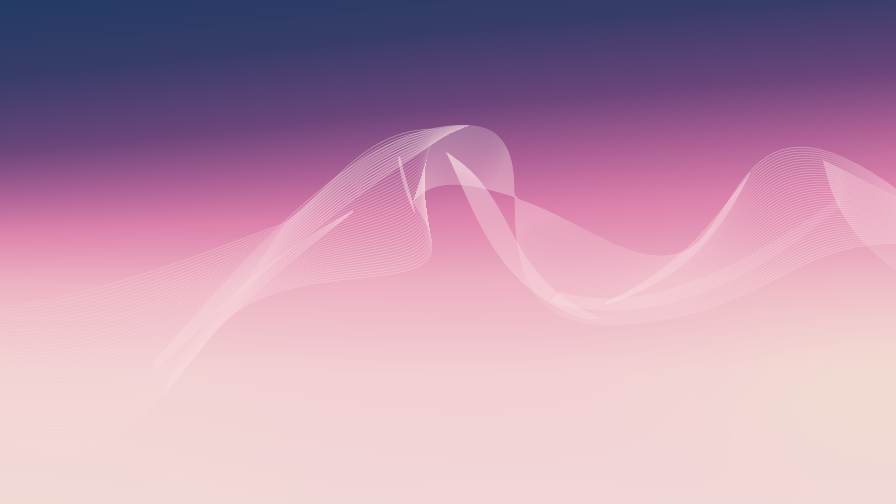
Reproduce this background procedurally as a Shadertoy shader.

```glsl
// Sheer ribbons of fine pale lines folding across a navy to rose dusk gradient.

float cross2(vec2 a, vec2 b) { return a.x * b.y - a.y * b.x; }

float ramp(float lo, float hi, float v) { return clamp((v - lo) / (hi - lo), 0.0, 1.0); }

// Dusk sky: colour bands by depth below the top, tilted toward the right
vec3 sky(vec2 uv) {
    float depth = 1.0 - uv.y;
    float side = uv.x - 0.5;
    float tilt = side * (side < 0.0 ? 0.19 : 0.14);
    float d = depth + tilt * (1.0 - smoothstep(0.25, 0.65, depth));
    vec3 c = mix(vec3(0.13, 0.23, 0.39), vec3(0.22, 0.235, 0.415), ramp(-0.1, 0.06, d));
    c = mix(c, vec3(0.42, 0.27, 0.48), ramp(0.06, 0.21, d));
    c = mix(c, vec3(0.67, 0.37, 0.58), ramp(0.21, 0.32, d));
    c = mix(c, vec3(0.86, 0.50, 0.67), ramp(0.32, 0.42, d));
    c = mix(c, vec3(0.93, 0.69, 0.76), ramp(0.42, 0.56, d));
    c = mix(c, vec3(0.95, 0.81, 0.83), ramp(0.56, 0.74, d));
    c = mix(c, vec3(0.95, 0.84, 0.85), ramp(0.74, 1.0, d));
    // Cream warmth in the lower corners
    float cream = exp(-dot((uv - vec2(1.0, 0.22)) * vec2(4.0, 5.0), (uv - vec2(1.0, 0.22)) * vec2(4.0, 5.0)));
    cream += 0.6 * exp(-8.0 * dot(uv, uv));
    return mix(c, vec3(0.95, 0.87, 0.82), 0.75 * cream);
}

vec4 bezier(vec4 a, vec4 b, vec4 c, vec4 d, float s) {
    float r = 1.0 - s;
    return r * r * r * a + 3.0 * r * s * (r * b + s * c) + s * s * s * d;
}

// Light of the lines at position t across one straight piece of ribbon
float strands(vec2 h, vec2 e, vec2 f, vec2 g, float t, float lines, float px) {
    if (!(t >= 0.0 && t <= 1.0)) return 0.0;
    vec2 along = f + t * g;
    float s = dot(h - t * e, along) / max(dot(along, along), 1e-8);
    if (!(s >= 0.0 && s < 1.0)) return 0.0;
    float width = abs(cross2(e + s * g, along)) / max(length(along), 1e-4);
    float gap = width / lines;
    float dist = abs(fract(t * lines) - 0.5) * gap;
    float crisp = (1.0 - smoothstep(0.0, px, dist)) * min(0.024 / px, 1.0);
    float blurred = min(0.02 / max(gap, 1e-4), 1.3);
    float edge = clamp(width * min(t, 1.0 - t) / px + 0.15, 0.0, 1.0);
    return edge * (0.08 + mix(blurred, crisp, smoothstep(1.2, 2.5, gap / px)));
}

// Ribbon between two cubic edges: xy is one edge, zw the other.
// Each piece is solved as a bilinear patch; glow runs from start to end.
float ribbon(vec2 p, float px, float lines, vec2 glow, vec4 a, vec4 b, vec4 c, vec4 d) {
    vec4 lo4 = min(min(a, b), min(c, d));
    vec4 hi4 = max(max(a, b), max(c, d));
    if (any(lessThan(p, min(lo4.xy, lo4.zw))) || any(greaterThan(p, max(hi4.xy, hi4.zw)))) return 0.0;
    float light = 0.0;
    vec4 r0 = a;
    for (int i = 1; i <= 28; i++) {
        float s = float(i) / 28.0;
        vec4 r1 = bezier(a, b, c, d, s);
        vec2 h = p - r0.xy;
        vec2 e = r0.zw - r0.xy;
        vec2 f = r1.xy - r0.xy;
        vec2 g = r1.zw - r0.zw - f;
        float k2 = -cross2(e, g);
        float k1 = cross2(h, g) - cross2(e, f);
        float k0 = cross2(h, f);
        if (abs(k2) < 1e-7) k2 = 1e-7;
        float disc = k1 * k1 - 4.0 * k0 * k2;
        if (disc >= 0.0) {
            float q = -0.5 * (k1 + (k1 < 0.0 ? -1.0 : 1.0) * sqrt(disc));
            if (abs(q) < 1e-9) q = 1e-9;
            light += mix(glow.x, glow.y, s) * (strands(h, e, f, g, q / k2, lines, px)
                   + strands(h, e, f, g, k0 / q, lines, px));
        }
        r0 = r1;
    }
    return light;
}

void mainImage(out vec4 fragColor, in vec2 fragCoord) {
    vec2 uv = fragCoord / iResolution.xy;
    vec2 p = uv * vec2(16.0, 9.0);
    float px = 9.0 / iResolution.y;

    // Left sheet: faint tail, then the curl
    float light = ribbon(p, px, 44.0, vec2(0.12, 0.4), vec4(-0.3, 3.5, -0.3, 1.5),
        vec4(1.7, 3.7, 1.2, -0.1), vec4(3.6, 4.5, 2.7, 1.6), vec4(5.1, 5.04, 3.75, 2.96));
    light += ribbon(p, px, 44.0, vec2(0.4, 0.4), vec4(5.1, 5.04, 3.75, 2.96),
        vec4(6.0, 5.7, 5.1, 4.8), vec4(6.5, 6.75, 8.9, 3.2), vec4(7.8, 6.71, 7.37, 5.38));
    // Crest and the drop into the valley
    light += ribbon(p, px, 44.0, vec2(0.4, 0.35), vec4(7.8, 6.71, 7.37, 5.38),
        vec4(8.5, 6.85, 7.75, 5.85), vec4(9.2, 6.85, 8.4, 5.72), vec4(9.19, 5.6, 9.17, 5.48));
    light += ribbon(p, px, 44.0, vec2(0.3, 0.4), vec4(9.19, 5.6, 9.17, 5.48),
        vec4(9.15, 4.2, 10.4, 5.1), vec4(9.4, 3.0, 11.4, 4.1), vec4(11.25, 3.21, 12.3, 4.56));
    // Right hill and its overlapping end
    light += ribbon(p, px, 44.0, vec2(0.4, 0.4), vec4(11.25, 3.21, 12.3, 4.56),
        vec4(13.9, 3.4, 13.3, 5.2), vec4(14.2, 4.9, 13.3, 7.9), vec4(16.6, 4.6, 16.5, 5.25));
    light += ribbon(p, px, 30.0, vec2(0.35, 0.35), vec4(14.7, 6.15, 14.7, 6.1),
        vec4(15.2, 5.9, 14.9, 5.2), vec4(15.6, 5.7, 15.3, 4.5), vec4(16.6, 5.2, 16.6, 3.8));
    // Bright folds where the lines gather
    light += ribbon(p, px, 12.0, vec2(0.2, 0.6), vec4(2.7, 2.5, 2.8, 2.4),
        vec4(4.4, 4.4, 4.7, 4.2), vec4(6.4, 6.9, 6.3, 5.5), vec4(8.4, 6.77, 8.0, 6.6));
    light += ribbon(p, px, 5.0, vec2(0.2, 0.55), vec4(2.9, 1.95, 2.95, 1.9),
        vec4(3.6, 3.5, 3.8, 3.2), vec4(4.7, 4.35, 4.9, 4.1), vec4(6.3, 5.25, 6.3, 5.2));
    light += ribbon(p, px, 4.0, vec2(0.5, 0.6), vec4(7.1, 6.2, 7.15, 6.2),
        vec4(7.15, 5.8, 7.25, 5.8), vec4(7.25, 5.5, 7.35, 5.5), vec4(7.4, 5.2, 7.42, 5.2));
    light += ribbon(p, px, 16.0, vec2(0.8, 0.25), vec4(8.1, 6.2, 7.95, 6.3),
        vec4(9.3, 5.4, 8.5, 5.2), vec4(9.0, 4.0, 8.8, 3.9), vec4(10.8, 3.3, 10.4, 3.3));
    light += ribbon(p, px, 6.0, vec2(0.5, 0.45), vec4(10.8, 3.6, 10.8, 3.55),
        vec4(12.1, 4.2, 12.3, 4.0), vec4(12.7, 5.0, 12.9, 4.9), vec4(13.4, 5.95, 13.4, 5.9));
    light += ribbon(p, px, 10.0, vec2(0.4, 0.1), vec4(10.0, 3.8, 9.8, 3.6),
        vec4(11.6, 3.3, 11.6, 3.1), vec4(13.5, 4.4, 13.4, 3.9), vec4(15.0, 5.5, 15.0, 5.3));

    vec3 color = mix(sky(uv), vec3(0.98, 0.88, 0.89), 1.0 - exp(-light));
    fragColor = vec4(color, 1.0);
}
```
